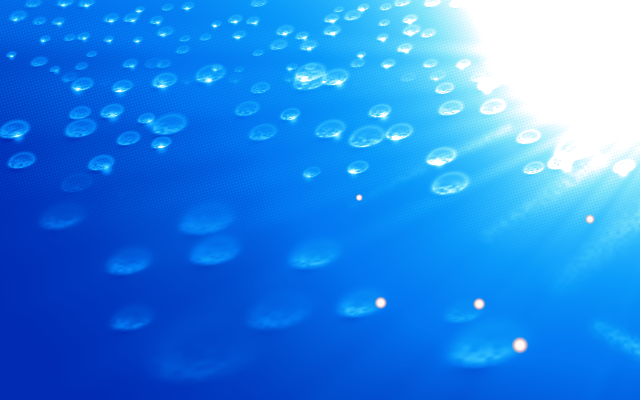
Reproduce this texture procedurally as a Shadertoy shader.

```glsl
// Water drops on blue woven cloth under a blazing light at the upper right.
// A single lightness field collects glow, rays, weave and drops, then a
// blue-to-white ramp colours it; warm-edged glints are laid on top.

const vec2 SUN = vec2(1.48, 0.97);
const vec2 RAY_ORIGIN = vec2(1.8, 0.85);
const float SUN_POWER = 8.6;
const float SUN_FALLOFF = 2.3;
const float RAY_STRENGTH = 0.38;
const float WEAVE_FREQ = 600.0;
const float WEAVE_STRENGTH = 0.13;
const float MID_CELL = 0.115;
const float FAR_CELL = 0.062;

// Large drops: centre x, centre y, radius, strength
const vec4 SOFT_DROPS[11] = vec4[11](
    vec4(0.788, 0.360, 0.054, 1.00), vec4(0.904, 0.237, 0.050, 1.15),
    vec4(1.220, 0.133, 0.085, 1.15), vec4(0.538, 0.369, 0.054, 0.75),
    vec4(0.517, 0.448, 0.060, 0.55), vec4(0.323, 0.342, 0.050, 0.65),
    vec4(0.698, 0.217, 0.072, 0.38), vec4(0.330, 0.200, 0.047, 0.50),
    vec4(0.510, 0.115, 0.125, 0.22), vec4(1.160, 0.217, 0.042, 0.65),
    vec4(0.156, 0.454, 0.050, 0.38));
const vec4 SHARP_DROPS[5] = vec4[5](
    vec4(0.917, 0.654, 0.043, 1.1), vec4(0.423, 0.685, 0.040, 1.1),
    vec4(1.125, 0.537, 0.045, 1.1), vec4(1.438, 0.625, 0.050, 0.8),
    vec4(0.775, 0.796, 0.040, 1.0));

float hash(vec2 p) {
    return fract(sin(dot(p, vec2(127.1, 311.7))) * 43758.5453);
}

float noise(vec2 p) {
    vec2 i = floor(p), f = fract(p);
    f = f * f * (3.0 - 2.0 * f);
    return mix(mix(hash(i), hash(i + vec2(1, 0)), f.x),
               mix(hash(i + vec2(0, 1)), hash(i + vec2(1, 1)), f.x), f.y);
}

// Tilted dome with a lit base, bright rim and soft shadow
float drop(vec2 p, vec2 centre, float radius, float blur, float strength) {
    vec2 q = (p - centre) / radius;
    q.y -= 0.18 * q.x;
    q.y *= q.y < 0.0 ? 2.1 : 1.5;
    float d = length(q) - 1.0;
    float sharp = 1.0 - smoothstep(0.15, 0.5, blur);
    float body = 1.0 - smoothstep(-blur, blur, d);
    float rim = exp(-d * d / (0.015 + blur * blur)) * sharp;
    float lit = 1.0 - smoothstep(-1.0, 0.8, q.y + 0.35 * q.x);
    float grain = mix(1.0, 1.7 * noise(q * 4.5 + centre * 40.0), 0.3 + 0.7 * sharp);
    vec2 s = q - vec2(-0.35, -0.9);
    float shadow = exp(-3.0 * dot(s, s)) * (1.0 - body);
    return strength * (body * (0.3 + 1.3 * lit * grain) + 0.55 * rim - 0.35 * shadow);
}

// Jittered grid of drops limited to a horizontal band
float scatter(vec2 p, float cell, vec2 band, float blur, float seed) {
    vec2 size = cell * vec2(1.0, 0.6);
    vec2 base = floor(p / size);
    float sum = 0.0;
    for (int j = -1; j <= 1; j++)
    for (int i = -1; i <= 1; i++) {
        vec2 id = base + vec2(i, j);
        vec2 rnd = vec2(hash(id + seed), hash(id + seed + 17.3));
        float pick = hash(id + seed + 41.7);
        vec2 centre = (id + 0.5 + 0.65 * (rnd - 0.5)) * size;
        float inBand = smoothstep(band.x, band.x + 0.07, centre.y)
                     * (1.0 - smoothstep(band.y - 0.05, band.y, centre.y));
        float radius = cell * mix(0.17, 0.32, rnd.y);
        float keep = step(0.36, pick) * inBand;
        sum += drop(p, centre, radius, blur, keep * mix(0.6, 1.2, pick));
        vec2 spark = (p - centre - radius * vec2(0.5 - rnd.x, -0.4)) / (0.09 * cell);
        sum += 2.2 * keep * step(0.65, pick) * exp(-dot(spark, spark));
    }
    return sum;
}

// Grainy band of light along a segment
float streak(vec2 p, vec2 a, vec2 b, float width) {
    vec2 ab = b - a;
    float t = clamp(dot(p - a, ab) / dot(ab, ab), 0.0, 1.0);
    float d = length(p - a - t * ab) / width;
    return exp(-d * d) * (0.5 + 0.5 * t) * (0.6 + 0.7 * noise(p * 110.0));
}

// Small white disc with a warm fringe
vec3 glint(vec3 col, vec2 p, vec2 centre, float radius) {
    float d = length(p - centre) / radius;
    col = mix(col, vec3(1.0, 0.72, 0.72), 0.8 * (1.0 - smoothstep(0.75, 1.2, d)));
    return mix(col, vec3(1.0, 0.98, 0.96), 1.0 - smoothstep(0.45, 0.9, d));
}

vec3 ramp(float level) {
    vec3 col = mix(vec3(0.0, 0.17, 0.70), vec3(0.01, 0.46, 0.94), clamp(level, 0.0, 1.0));
    col = mix(col, vec3(0.04, 0.61, 0.98), clamp(level - 1.0, 0.0, 1.0));
    col = mix(col, vec3(0.21, 0.75, 0.99), clamp(level - 2.0, 0.0, 1.0));
    col = mix(col, vec3(0.52, 0.90, 0.98), clamp(level - 3.0, 0.0, 1.0));
    return mix(col, vec3(1.0), clamp(level - 4.0, 0.0, 1.0));
}

void mainImage(out vec4 fragColor, in vec2 fragCoord) {
    vec2 p = fragCoord / iResolution.y;

    // Sun glow, bright far edge and haze at the right
    float sunDist = length(p - SUN);
    vec2 haze = p - vec2(1.65, 0.65);
    float level = SUN_POWER * exp(-SUN_FALLOFF * sunDist) - 0.2;
    level += mix(0.8, 1.3, p.x / 1.6) * exp(-4.0 * (1.0 - p.y));
    level += exp(-8.0 * dot(haze, haze)) + 0.12 * (noise(p * 5.0) - 0.5);

    // Rays and woven threads
    vec2 toRay = RAY_ORIGIN - p;
    float ray = noise(vec2(atan(toRay.y, toRay.x) * 24.0, 3.0));
    float cloth = smoothstep(0.4, 0.6, p.y + 0.08 * p.x);
    level += RAY_STRENGTH * (ray - 0.5) * exp(-0.8 * sunDist) * (0.5 + cloth);
    vec2 thread = mat2(0.88, 0.47, -0.47, 0.88) * p * WEAVE_FREQ;
    level += WEAVE_STRENGTH * sin(thread.x) * sin(thread.y) * cloth * (0.5 + ray);
    level += 0.8 * streak(p, vec2(1.22, 0.41), vec2(1.50, 0.60), 0.020);
    level += 0.7 * streak(p, vec2(1.40, 0.30), vec2(1.62, 0.47), 0.035);
    level += 0.5 * streak(p, vec2(0.88, 0.49), vec2(1.27, 0.68), 0.012);
    level += 1.5 * streak(p, vec2(1.50, 0.18), vec2(1.63, 0.11), 0.022);

    // Drops, from the far edge to the blurred foreground
    level += scatter(p, FAR_CELL, vec2(0.78, 1.04), 0.28, 5.0);
    level += scatter(p, MID_CELL, vec2(0.52, 0.86), 0.13, 23.0);
    for (int i = 0; i < 5; i++) {
        vec4 s = SHARP_DROPS[i];
        level += drop(p, s.xy, s.z, 0.12, s.w);
    }
    for (int i = 0; i < 11; i++) {
        vec4 s = SOFT_DROPS[i];
        level += drop(p, s.xy, s.z, 0.36, s.w);
    }

    // Colour and glints
    vec3 col = ramp(level);
    col = glint(col, p, vec2(0.952, 0.243), 0.014);
    col = glint(col, p, vec2(1.198, 0.240), 0.014);
    col = glint(col, p, vec2(1.300, 0.137), 0.019);
    col = glint(col, p, vec2(1.475, 0.452), 0.011);
    col = glint(col, p, vec2(0.898, 0.506), 0.008);
    fragColor = vec4(col, 1.0);
}
```
